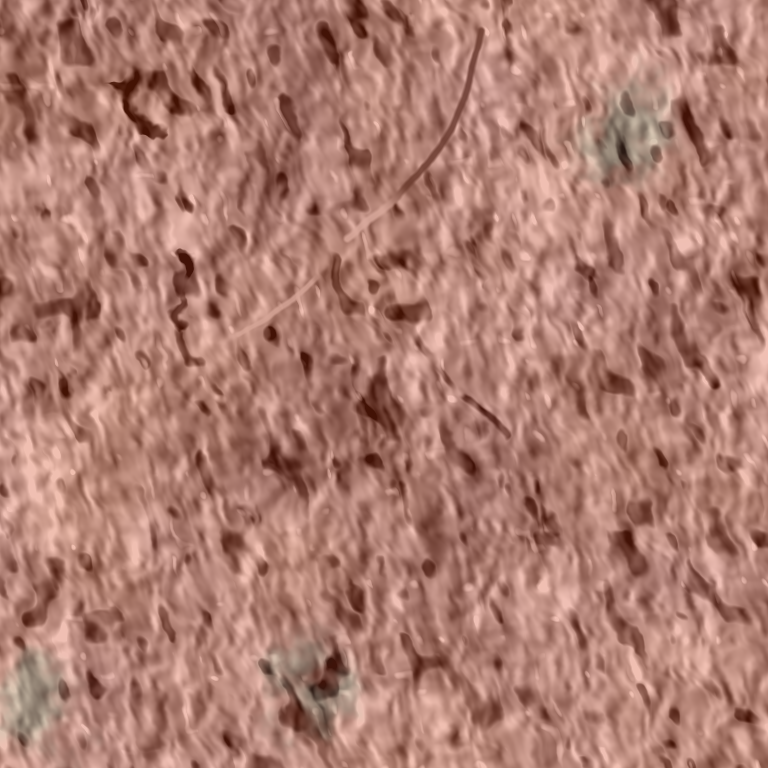
This texture is drawn by a Shadertoy shader. Its source:

```glsl
// Rough reddish sandstone with slanted grains, dark pits, cracks, a thin twig and mossy hollows
float hash(vec2 p) {
    return fract(sin(dot(p, vec2(127.1, 311.7))) * 43758.5453);
}

float noise(vec2 p) {
    vec2 i = floor(p), f = fract(p);
    f = f * f * (3.0 - 2.0 * f);
    return mix(mix(hash(i), hash(i + vec2(1, 0)), f.x),
               mix(hash(i + vec2(0, 1)), hash(i + 1.0), f.x), f.y);
}

// Rotated octaves hide the noise lattice
float fbm(vec2 p) {
    float sum = 0.0, weight = 0.5;
    for (int i = 0; i < 4; i++) {
        sum += weight * noise(p);
        p = mat2(1.6, 1.2, -1.2, 1.6) * p + 7.3;
        weight *= 0.5;
    }
    return sum / 0.9375;
}

float relief(vec2 g) {
    return 0.6 * noise(g * 28.0) + 0.5 * noise(g * 58.0 + 3.7) + 0.3 * noise(g * 115.0 + 9.1);
}

// Distance to a quadratic curve (x) and position along it (y)
vec2 curve(vec2 p, vec2 a, vec2 b, vec2 c) {
    vec2 best = vec2(1e3, 0.0), from = a;
    for (int i = 1; i <= 14; i++) {
        float t = float(i) / 14.0;
        vec2 to = mix(mix(a, b, t), mix(b, c, t), t), d = to - from;
        float h = clamp(dot(p - from, d) / dot(d, d), 0.0, 1.0);
        float dist = length(p - from - h * d);
        if (dist < best.x) best = vec2(dist, t + (h - 1.0) / 14.0);
        from = to;
    }
    return best;
}

float stroke(float dist, float width) {
    return 1.0 - smoothstep(width * 0.4, width + 0.002, dist);
}

void mainImage(out vec4 fragColor, in vec2 fragCoord) {
    vec2 p = fragCoord / iResolution.y;
    vec2 wobble = vec2(fbm(p * 22.0), fbm(p * 22.0 + 40.0)) - 0.5;

    // Grain space: slanted and stretched downwards
    vec2 q = p + wobble * 0.022;
    vec2 g = vec2(q.x + 0.3 * q.y, q.y * 0.58);
    float broad = fbm(p * 5.0 + 2.0);
    float patches = fbm(p * 13.0 + 17.0);

    // Light from the upper left over the relief
    float tone = 0.035 + 0.75 * (relief(g + vec2(0.006, -0.003)) - relief(g));
    tone += 0.24 * (broad - 0.5) + 0.22 * (patches - 0.5);
    tone += 0.10 * (noise(g * 90.0 + 31.0) - 0.5);

    // Mossy hollows
    float moss = 0.0;
    vec2 hollows[3] = vec2[3](vec2(0.82, 0.82), vec2(0.40, 0.10), vec2(0.04, 0.08));
    for (int i = 0; i < 3; i++) {
        float r = length((p - hollows[i]) * vec2(1.0, 0.9) + wobble * 0.1);
        moss = max(moss, 1.0 - smoothstep(0.02, 0.085, r));
    }

    // Small slanted pits, and fewer large ones
    float crowd = 0.10 * (0.5 - patches) + 0.10 * moss;
    float pits = 1.0 - smoothstep(0.10 + crowd, 0.29 + crowd, noise(g * 52.0 + 60.0));
    float holes = 1.0 - smoothstep(0.15 + crowd, 0.25 + crowd, fbm(g * 21.0 + 80.0));
    tone -= 0.24 * pits + 0.28 * holes + 0.07 * moss;

    // Pale crumbs
    tone += 0.17 * smoothstep(0.83, 0.97, noise(g * 72.0 + 120.0));

    // Ragged deep crack and a finer one
    vec2 deep = curve(p + wobble * 0.06, vec2(0.13, 0.90), vec2(0.28, 0.80), vec2(0.24, 0.58));
    float gape = 0.014 * smoothstep(0.32, 0.65, noise(vec2(deep.y * 9.0, 4.0)));
    tone -= 0.36 * stroke(deep.x, gape) * smoothstep(0.001, 0.005, gape);
    vec2 fine = curve(p + wobble * 0.016, vec2(0.48, 0.68), vec2(0.53, 0.55), vec2(0.66, 0.43));
    tone -= 0.26 * stroke(fine.x, 0.005) * smoothstep(0.15, 0.45, noise(vec2(fine.y * 12.0, 9.0)));

    // Twig: shaded above, sunlit below, broken near the middle
    vec2 bent = p + wobble * 0.008;
    vec2 upper = curve(bent, vec2(0.625, 0.96), vec2(0.61, 0.80), vec2(0.45, 0.69));
    vec2 lower = curve(bent, vec2(0.45, 0.69), vec2(0.40, 0.61), vec2(0.31, 0.565));
    float lit = smoothstep(0.70, 0.85, upper.y);
    tone = mix(tone, mix(-0.27, 0.16, lit), 0.85 * stroke(upper.x, 0.0045));
    tone = mix(tone, 0.15, 0.8 * stroke(lower.x, 0.0035) * smoothstep(0.3, 0.4, lower.y));

    // Stone colour, drifting between pink and ochre, greyed by moss
    tone = clamp(tone, -0.43, 0.25);
    vec3 color = vec3(0.69, 0.50, 0.45) + tone;
    color += vec3(0.01, 0.0, -0.04) * (fbm(p * 8.0 + 90.0) - 0.5);
    float grey = dot(color, vec3(0.33));
    color = mix(color, grey * vec3(0.98, 1.0, 0.88), 0.65 * moss * smoothstep(0.3, 0.6, patches + 0.1));
    fragColor = vec4(color, 1.0);
}
```
